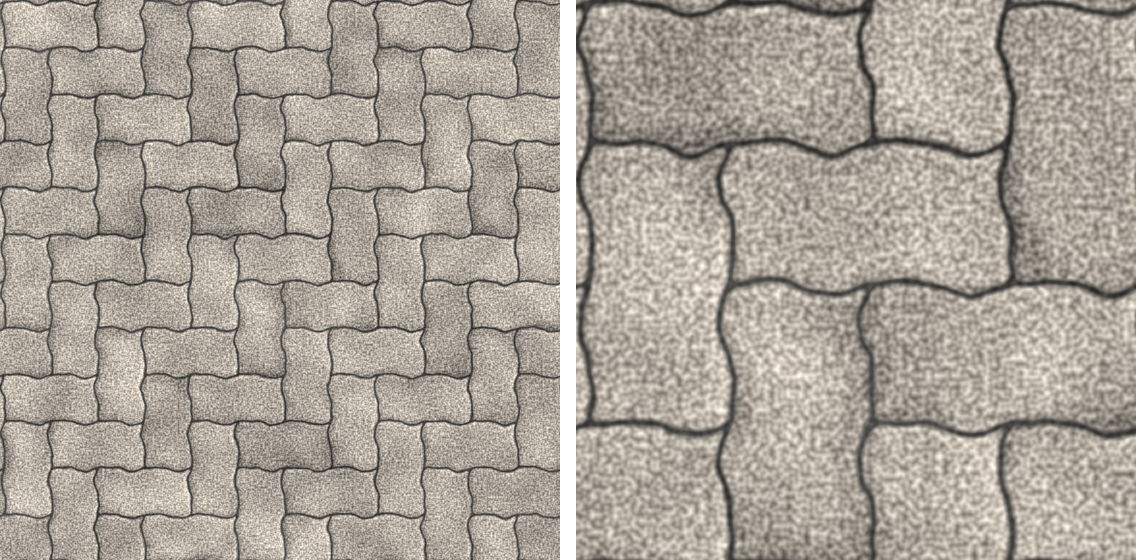
Left, the full canvas; right, a detail of the centre.
A WebGL 1 fragment shader for this texture:

```glsl
precision highp float;
// Weathered concrete pavers with wavy edges, laid in a herringbone bond.

uniform vec2 u_resolution;

const float CELLS = 12.0;                   // half-pavers across and down
const vec2 LAYOUT_SHIFT = vec2(-0.08, 0.05);
const float WAVE = 0.045;                   // edge wave height, in cells
const float JOINT_HALF = 0.028;             // half the joint width, in cells
const float JOINT_SOFT = 0.022;
const float CORNER = 0.07;                  // paver corner radius
const float RAGGED = 0.018;                 // roughness of the joint edges
const float RIM_LIGHT = 0.13;
const float RIM_SHADE = 0.09;
const float PAVER_VARIATION = 0.085;
const float MOTTLE = 0.13;
const float STAIN = 0.10;
const float GRAIN = 0.30;
const vec3 STONE = vec3(0.705, 0.672, 0.630);
const vec3 JOINT = vec3(0.365, 0.355, 0.340);
const vec3 JOINT_CORE = vec3(0.245, 0.240, 0.232);
const float TAU = 6.2831853;

float hash(vec2 p) {
  vec3 q = fract(vec3(p.xyx) * 0.1031);
  q += dot(q, q.yzx + 33.33);
  return fract((q.x + q.y) * q.z);
}

// Dot product of a lattice gradient with the offset from its corner.
float corner(vec2 cell, vec2 offset, float period) {
  float angle = TAU * hash(mod(cell, period) + 3.7);
  return dot(vec2(cos(angle), sin(angle)), offset);
}

// Gradient noise that repeats after a whole number of cells.
float noise(vec2 p, float period) {
  vec2 i = floor(p);
  vec2 f = p - i;
  vec2 u = f * f * f * (f * (f * 6.0 - 15.0) + 10.0);
  vec2 e = vec2(1.0, 0.0);
  float low = mix(corner(i, f, period), corner(i + e, f - e, period), u.x);
  float high = mix(corner(i + e.yx, f - e.yx, period),
                   corner(i + 1.0, f - 1.0, period), u.x);
  return mix(low, high, u.y);
}

// Edge profile: a broad crest and a narrow dip in every cell.
vec2 edgeWave(vec2 p) {
  return WAVE * (sin(TAU * p) + 0.25 * cos(2.0 * TAU * p));
}

// Soft ridge centred a little inside an edge.
float rim(float d) {
  float t = (d - 0.065) / 0.035;
  return exp(-t * t);
}

void main() {
  vec2 uv = gl_FragCoord.xy / u_resolution;
  float pixel = CELLS / min(u_resolution.x, u_resolution.y);

  // Bend the grid, so that straight cell borders become wavy joints.
  vec2 p = uv * CELLS + LAYOUT_SHIFT;
  vec2 rough = vec2(noise(uv * 60.0, 60.0), noise(uv * 60.0 + 19.5, 60.0));
  vec2 q = p - edgeWave(p.yx) + 2.0 * RAGGED * rough;

  // Herringbone: pairs of cells join along each diagonal.
  vec2 cell = floor(q);
  float kind = mod(cell.x + cell.y + 1.0, 4.0);
  bool lying = kind < 1.5;
  vec2 size = lying ? vec2(2.0, 1.0) : vec2(1.0, 2.0);
  vec2 part = vec2(0.0);
  if (lying && kind > 0.5) part.x = 1.0;
  if (kind > 2.5) part.y = 1.0;
  vec2 local = q - cell + part;
  vec2 id = mod(cell - part, CELLS);

  // Distance inward from the rounded paver border.
  vec2 away = abs(local - 0.5 * size) - 0.5 * size + CORNER;
  float inside = CORNER - length(max(away, 0.0)) - min(max(away.x, away.y), 0.0);

  // Tone of each paver, cloudy patches and wider stains.
  float seed = hash(id + 11.3);
  vec2 shift = floor(40.0 * vec2(seed, hash(id + 47.1)));
  float cloud = noise(uv * 14.0 + shift, 14.0)
              + 0.5 * noise(uv * 30.0 + shift, 30.0);
  float dirt = noise(uv * 5.0 + 0.4, 5.0);
  float tone = PAVER_VARIATION * (seed - 0.5) + MOTTLE * cloud + STAIN * dirt;

  // Lit upper and right rims, shaded lower and left rims, grimy borders.
  vec2 toFar = size - local;
  float wear = 0.65 + 0.9 * noise(uv * 24.0 + 7.3, 24.0);
  tone += RIM_LIGHT * wear * max(rim(toFar.x), rim(toFar.y));
  tone -= RIM_SHADE * wear * max(rim(local.x), rim(local.y));
  float grime = smoothstep(-0.1, 0.5, noise(uv * 10.0 + shift + 0.5, 10.0));
  tone -= 0.16 * grime * (1.0 - smoothstep(0.0, 0.3, inside));

  // Sandy grain in two sizes.
  float grain = noise(uv * 290.0, 290.0) + 0.6 * noise(uv * 170.0 + 0.3, 170.0);
  vec3 stone = STONE * (1.0 + 1.35 * tone) + GRAIN * grain;

  // Joint sand, darkest along its middle.
  float soft = max(JOINT_SOFT, pixel);
  vec3 joint = mix(JOINT_CORE, JOINT, smoothstep(0.0, JOINT_HALF, inside));
  joint += 0.35 * GRAIN * grain + 0.1 * dirt;
  float cover = smoothstep(JOINT_HALF - soft, JOINT_HALF + soft, inside);
  gl_FragColor = vec4(clamp(mix(joint, stone, cover), 0.0, 1.0), 1.0);
}
```
